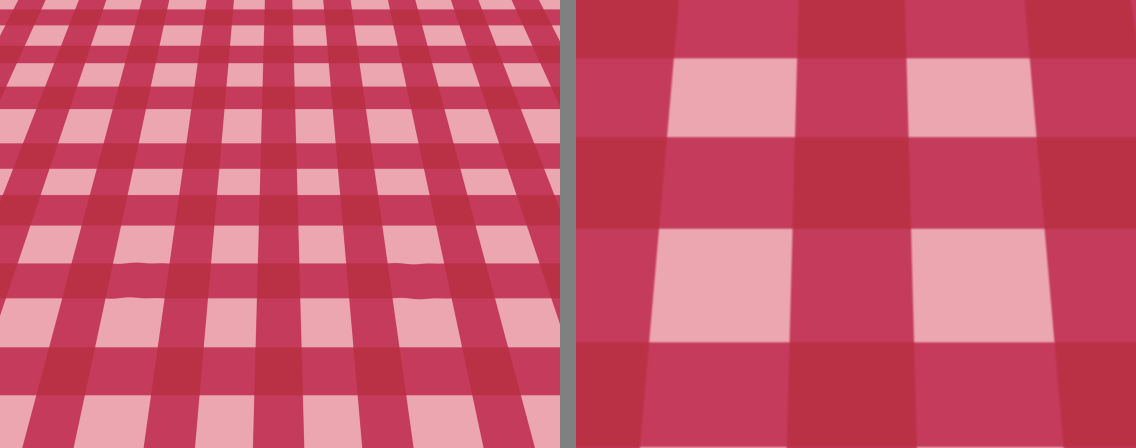
Left, the full canvas; right, a detail of the centre.
Write a Shadertoy shader that draws this pattern.

```glsl
const vec3 CLOTH = vec3(0.92, 0.65, 0.69);
const vec3 BAND = vec3(0.77, 0.23, 0.36);
const vec3 CROSSING = vec3(0.73, 0.19, 0.27);

const float CENTER_X = 0.4975;      // vanishing axis
const float HORIZON = 1.143;        // height of the horizon above the top edge
const float COLUMN_SCALE = 0.0911;  // column spacing per unit of nearness
const float ROW_SCALE = 17.7;       // rows per unit of inverse nearness
const float ROW_START = 14.98;      // puts row 0 near the top edge
const float COLUMN_HALF = 0.235;
const float SOFTNESS = 0.0014;      // least edge blur, in canvas heights
const float FRAY = 0.012;           // edge wobble of the worn row
const int WORN_ROW = 5;

// Uneven weave: column centers, mirrored about the axis
const int COLUMNS = 5;
const float COLUMN_POS[COLUMNS] = float[](0.0, 1.0, 2.11, 3.19, 4.23);

// Per row: slip from the even spacing, half width
const int ROWS = 7;
const vec2 ROW_SHAPE[ROWS] = vec2[](
    vec2(0.0, 0.226), vec2(-0.02, 0.216), vec2(-0.026, 0.24),
    vec2(0.107, 0.226), vec2(-0.002, 0.232), vec2(-0.025, 0.22),
    vec2(-0.003, 0.244));

// Signed distance to the nearest column, in column spacings
float columnDistance(float x) {
    float d = 1e3;
    for (int i = 0; i < COLUMNS; i++)
        d = min(d, abs(abs(x) - COLUMN_POS[i]) - COLUMN_HALF);
    return d;
}

// Layered sines, confined to the cells beside the inner columns
float fray(float x) {
    float a = abs(x);
    float inside = smoothstep(1.15, 1.3, a) * (1.0 - smoothstep(1.8, 1.95, a));
    return FRAY * inside * (0.6 * sin(7.0 * x) + 0.4 * sin(19.0 * x + 1.0));
}

// Signed distance to the nearest row, in row spacings
float rowDistance(vec2 plane) {
    float d = 1e3;
    for (int i = 0; i < ROWS; i++) {
        float y = plane.y - float(i) - ROW_SHAPE[i].x;
        if (i == WORN_ROW) y += fray(plane.x);
        d = min(d, abs(y) - ROW_SHAPE[i].y);
    }
    return d;
}

float coverage(float d, float blur) {
    return 1.0 - smoothstep(-blur, blur, d);
}

void mainImage(out vec4 fragColor, in vec2 fragCoord) {
    vec2 uv = fragCoord / iResolution.xy;

    // Project the canvas onto the receding cloth
    float nearness = 1.0 - uv.y + HORIZON;
    float columnSize = COLUMN_SCALE * nearness;
    float rowSize = nearness * nearness / ROW_SCALE;
    vec2 plane = vec2((uv.x - CENTER_X) / columnSize,
                      ROW_START - ROW_SCALE / nearness);

    // Distances return to canvas units for even edge smoothing
    float blur = max(SOFTNESS, 0.7 / iResolution.y);
    float aspect = iResolution.x / iResolution.y;
    float column = coverage(columnDistance(plane.x) * columnSize * aspect, blur);
    float row = coverage(rowDistance(plane) * rowSize, blur);

    // Overlapping bands deepen the dye
    vec3 color = mix(mix(CLOTH, BAND, column), mix(BAND, CROSSING, column), row);
    fragColor = vec4(color, 1.0);
}
```
